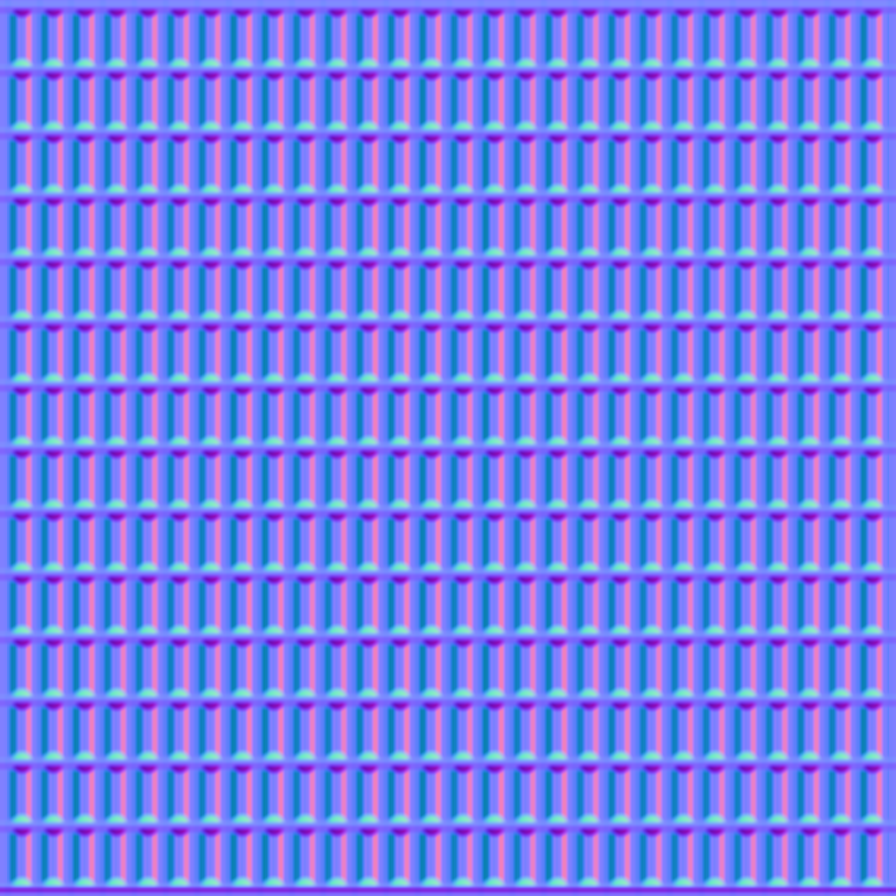
This texture map is drawn by a Shadertoy shader. Its source:

```glsl
const vec2 CELLS = vec2(28.0, 14.0);
const vec2 GRID_ORIGIN = vec2(0.0075, 0.0078);
const vec2 CELL_SIZE = vec2(0.03516, 0.07031);

float hash(float n) {
    return fract(sin(n * 12.9898) * 43758.5453);
}

// Soft bump around a centre
float ridge(float x, float centre, float halfWidth) {
    return 1.0 - smoothstep(0.2 * halfWidth, 1.7 * halfWidth, abs(x - centre));
}

// Signed distance to the nearest whole number
float wrapped(float x) {
    return fract(x + 0.5) - 0.5;
}

// Blurred half ellipse resting on a flat base, with height measured from that base
float dome(float x, float height, vec2 radius) {
    float body = 1.0 - smoothstep(0.4, 1.2, length(vec2(x, height) / radius));
    return body * smoothstep(-0.05, 0.05, height);
}

// Sideways slopes of the upright bars
float barSlope(float x, float strength) {
    float leftFace = -0.88 * ridge(x, -0.285, 0.11);
    float rightFace = 0.87 * ridge(x, 0.2, 0.1);
    float ripple = 0.05 * sin(x * 45.0) * ridge(x, -0.03, 0.12);
    return (leftFace + rightFace) * strength + ripple;
}

// Vertical slope of the faint rib between rows
float ribSlope(float y) {
    return 0.09 * ridge(y, -0.05, 0.05) - 0.2 * ridge(y, 0.05, 0.055);
}

vec3 encodeNormal(vec2 slope) {
    slope *= min(1.0, 0.94 / max(length(slope), 0.001));
    return 0.5 + 0.5 * vec3(slope, sqrt(1.0 - dot(slope, slope)));
}

void mainImage(out vec4 fragColor, in vec2 fragCoord) {
    vec2 uv = fragCoord / iResolution.xy;
    vec2 grid = (vec2(uv.x, 1.0 - uv.y) - GRID_ORIGIN) / CELL_SIZE;
    vec2 cell = floor(grid);
    float x = fract(grid.x) - 0.5;
    float y = wrapped(grid.y);

    // Keep the raised cells inside the border
    vec2 inside = step(vec2(0.0), grid) * step(grid, CELLS);
    float cellMask = inside.x * inside.y;
    float barMask = smoothstep(0.04, 0.18, abs(y)) * cellMask;
    float strength = 0.95 + 0.08 * hash(cell.x + 3.0);

    // Bars and the shallow valley between them
    vec2 slope = vec2(barSlope(x, strength) * barMask, ribSlope(y));
    float valley = ridge(wrapped(grid.x - 0.05), 0.0, 0.1);
    slope.x -= 0.28 * valley * mix(0.25, 1.0, barMask);

    // Steeper lip along the lower border
    slope.y -= 0.5 * ridge(grid.y, CELLS.y + 0.01, 0.045);

    // Rounded lower and upper ends of each bar
    float lowerEnd = dome(x + 0.01, -y - 0.05, vec2(0.36, 0.16)) * cellMask;
    float upperEnd = dome(x + 0.01, y - 0.04, vec2(0.33, 0.145)) * cellMask;
    slope = mix(slope, vec2(x * 1.2, 0.84), lowerEnd);
    slope = mix(slope, vec2(x * 1.2, -0.9), upperEnd);

    fragColor = vec4(encodeNormal(slope), 1.0);
}
```
